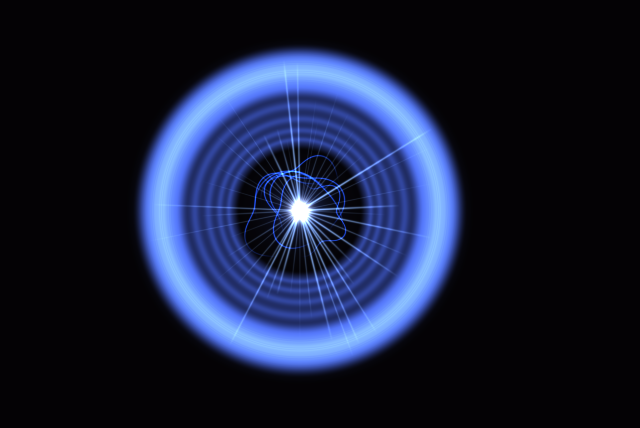
Give the GLSL for this background, as a WebGL 2 fragment shader.

```glsl
#version 300 es
precision highp float;

uniform vec2 u_resolution;
out vec4 fragColor;

// Layout, in units of the canvas height
const vec2 CENTER = vec2(-0.047, 0.008);
const float CORE_RADIUS = 0.153;
const float RIM_INNER = 0.275;
const float RIM_PEAK = 0.325;
const float RIM_OUTER = 0.371;
const int RIPPLES = 4;
const int RAYS = 46;
const int FILAMENTS = 7;
const float RAY_WIDTH = 0.0019;

// Palette
const vec3 BACKGROUND = vec3(0.014, 0.009, 0.018);
const vec3 BLUE = vec3(0.28, 0.41, 0.93);
const vec3 RIM_LIGHT = vec3(0.53, 0.74, 1.0);
const vec3 RAY_COLOR = vec3(0.55, 0.73, 1.0);
const vec3 FILAMENT_COLOR = vec3(0.10, 0.25, 0.75);
const float TAU = 6.2831853;

float hash(float n) {
    return fract(sin(n * 12.9898) * 43758.5453);
}

float bell(float x, float width) {
    float t = x / width;
    return exp(-t * t);
}

// Blue disc with a dark core, concentric ripples and a bright rim
vec3 disc(float r) {
    float ripple = 0.0;
    for (int i = 0; i < RIPPLES; i++) {
        float k = float(i);
        float radius = 0.166 + 0.019 * k + 0.0025 * k * k;
        ripple += bell(r - radius, 0.006 + 0.0012 * k);
    }
    float fade = 1.0 - smoothstep(RIM_OUTER - 0.021, RIM_OUTER + 0.021, r);
    float rim = smoothstep(RIM_INNER - 0.014, RIM_INNER + 0.016, r);
    float body = smoothstep(CORE_RADIUS - 0.012, CORE_RADIUS + 0.008, r);
    float level = mix(body * (0.38 + 0.27 * ripple), 1.0, rim) * fade;
    float grain = 0.95 + 0.05 * sin(r * 900.0 + 2.0 * sin(r * 310.0));
    float shine = bell(r - RIM_PEAK, 0.026) * grain;
    float halo = 0.035 * (1.0 - smoothstep(0.385, 0.408, r)) * rim;
    return mix(BLUE * level, RIM_LIGHT, shine) + BLUE * halo;
}

// Thin rays at jittered angles, crowded toward the vertical
float rays(vec2 p, float r, float pixel) {
    float sum = 0.0;
    for (int i = 0; i < RAYS; i++) {
        float k = float(i);
        float turn = TAU * (k + 0.8 * hash(k + 1.3)) / float(RAYS);
        float angle = turn + 0.12 * sin(2.0 * turn);
        vec2 dir = vec2(cos(angle), sin(angle));
        float along = dot(p, dir);
        float across = dot(p, vec2(-dir.y, dir.x));
        float power = hash(k + 41.7);
        float reach = mix(0.17, 0.37, hash(k + 83.1));
        float width = max(RAY_WIDTH * (0.7 + 0.6 * power), 0.6 * pixel);
        float taper = max(1.0 - r / reach, 0.0);
        float strength = (0.2 + 0.9 * power * power) * pow(taper, 0.8);
        sum += strength * bell(across, width) * step(0.0, along);
    }
    return sum;
}

// Broken, wavering loops inside the core
float filaments(vec2 p, float pixel) {
    float sum = 0.0;
    for (int i = 0; i < FILAMENTS; i++) {
        float k = float(i);
        vec2 offset = 0.05 * (vec2(hash(k + 5.1), hash(k + 9.4)) - 0.5);
        vec2 q = p - offset;
        float angle = atan(q.y, q.x);
        float phase = TAU * hash(k + 17.2);
        float lobes = 2.0 + mod(k, 4.0);
        float radius = mix(0.065, 0.125, hash(k + 23.6));
        radius += 0.014 * sin(lobes * angle + phase);
        float arc = smoothstep(-0.3, 0.8, sin(angle + 2.0 * phase));
        sum += arc * bell(length(q) - radius, max(0.0018, 0.6 * pixel));
    }
    return sum;
}

void main() {
    float pixel = 1.0 / u_resolution.y;
    vec2 p = (gl_FragCoord.xy - 0.5 * u_resolution) * pixel - CENTER;
    float r = length(p);

    vec3 color = BACKGROUND + disc(r);
    color += FILAMENT_COLOR * filaments(p, pixel) * (1.0 - smoothstep(0.13, 0.16, r));
    color += RAY_COLOR * rays(p, r, pixel);

    // White star and its blue glow
    color += 1.6 * bell(r, 0.021) + BLUE * 0.75 * exp(-r / 0.032);

    fragColor = vec4(min(color, 1.0), 1.0);
}
```
